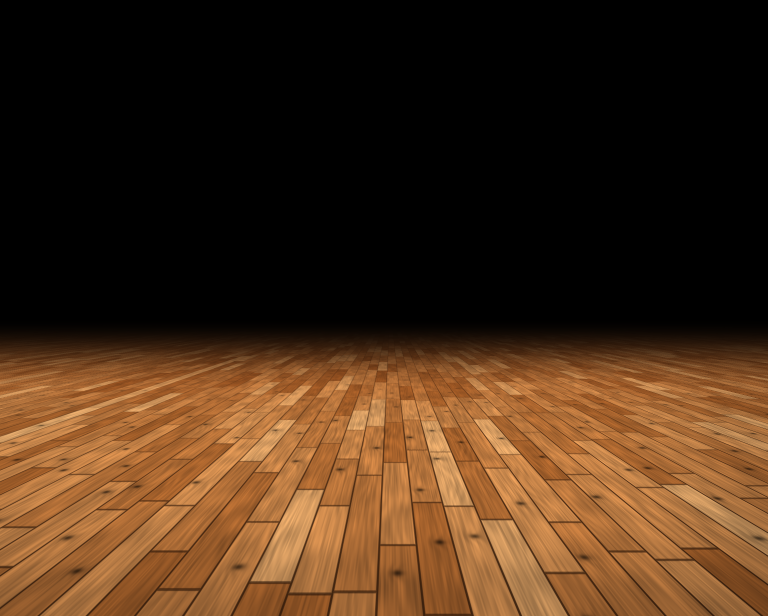
A WebGL 1 fragment shader for this background:

```glsl
precision highp float;

uniform vec2 u_resolution;

float hash(vec2 p) {
  vec3 q = fract(p.xyx * vec3(0.1031, 0.1030, 0.0973));
  q += dot(q, q.yzx + 33.33);
  return fract((q.x + q.y) * q.z);
}

float noise(vec2 p) {
  vec2 i = floor(p), f = fract(p);
  f = f * f * (3.0 - 2.0 * f);
  float low = mix(hash(i), hash(i + vec2(1.0, 0.0)), f.x);
  float high = mix(hash(i + vec2(0.0, 1.0)), hash(i + 1.0), f.x);
  return mix(low, high, f.y);
}

// Antialiased line of a given half width
float seam(float dist, float halfWidth, float pixel) {
  float cover = clamp((halfWidth - dist) / pixel + 0.5, 0.0, 1.0);
  return cover * min(1.0, 2.0 * halfWidth / pixel);
}

// Colour of the boards; drop is the distance below the horizon
vec3 boards(float x, float drop) {
  float depth = 1.0 / drop;
  float lane = x * depth / 0.156 + 0.29;
  float row = floor(lane);
  float across = fract(lane);
  float boardLength = mix(0.95, 1.75, hash(vec2(row, 3.7)));
  float run = depth / boardLength + 9.0 * hash(vec2(row, 8.2));
  vec2 id = vec2(row, floor(run));
  float along = fract(run);
  float shade = hash(id + 17.0);
  float detail = smoothstep(0.04, 0.22, drop);

  // Board tint, with a few paler boards
  vec3 wood = mix(vec3(0.58, 0.335, 0.145), vec3(0.75, 0.51, 0.29), shade);
  wood = mix(wood, vec3(0.83, 0.63, 0.41), 0.75 * step(0.84, hash(id + 41.0)));

  // Knot that bends the grain around it
  vec2 center = vec2(mix(0.2, 0.8, hash(id + 5.0)), mix(0.15, 0.85, hash(id + 9.0)));
  vec2 offset = (vec2(across, along) - center) * vec2(1.0, boardLength * 5.0);
  float hasKnot = step(0.4, hash(id + 23.0));
  float knot = hasKnot * exp(-dot(offset, offset) * 60.0);
  float halo = hasKnot * exp(-dot(offset, offset) * 9.0);

  // Long fibres, growth rings and broad stains
  vec2 fibre = vec2(lane, depth) + 13.0 * shade;
  float warp = noise(fibre * vec2(2.5, 2.0)) + 0.35 * halo;
  float rings = sin(across * 24.0 + warp * 13.0 + shade * 30.0);
  float streaks = noise(fibre * vec2(28.0, 4.0)) - 0.5;
  float stains = noise(fibre * vec2(3.0, 5.0)) - 0.5;
  wood *= 1.0 + detail * (0.045 * rings + 0.20 * streaks) + 0.20 * stains;
  wood *= 1.0 - detail * (0.5 * knot + 0.12 * halo);

  // Gaps beside and between the boards
  float side = seam(min(across, 1.0 - across), 0.026, depth / (0.156 * u_resolution.y));
  float end = seam(min(along, 1.0 - along) * boardLength, 0.011, depth * depth / u_resolution.y);
  return mix(wood, vec3(0.20, 0.105, 0.04), 0.85 * max(side, 0.8 * end));
}

void main() {
  vec2 uv = gl_FragCoord.xy / u_resolution;
  float aspect = u_resolution.x / u_resolution.y;
  float x = (uv.x - 0.508) * aspect;
  float drop = 0.502 - uv.y;
  vec3 color = vec3(0.0);

  if (drop > 0.012) {
    // Average several points of each pixel to calm the distant boards
    for (int i = 0; i < 6; i++) {
      float k = float(i);
      vec2 jitter = vec2(mod(k, 2.0) * 0.5 - 0.25, (k - 2.5) / 6.0) / u_resolution.y;
      color += boards(x + jitter.x, drop + jitter.y) / 6.0;
    }
    color = mix(vec3(0.61, 0.37, 0.18), color, smoothstep(0.015, 0.10, drop));

    // Light fades into the distance and towards the corners
    float light = smoothstep(0.018, 0.138, drop);
    light *= 1.0 + 0.10 * exp(-pow((drop - 0.24) / 0.12, 2.0));
    light *= 1.0 - 0.16 * smoothstep(0.3, 0.65, x) - 0.06 * smoothstep(0.35, 0.65, -x);
    light *= 1.0 - 0.10 * smoothstep(0.36, 0.5, drop);
    color *= light * mix(vec3(1.0, 0.88, 0.75), vec3(1.0), smoothstep(0.03, 0.2, drop));
  }
  gl_FragColor = vec4(color, 1.0);
}
```
